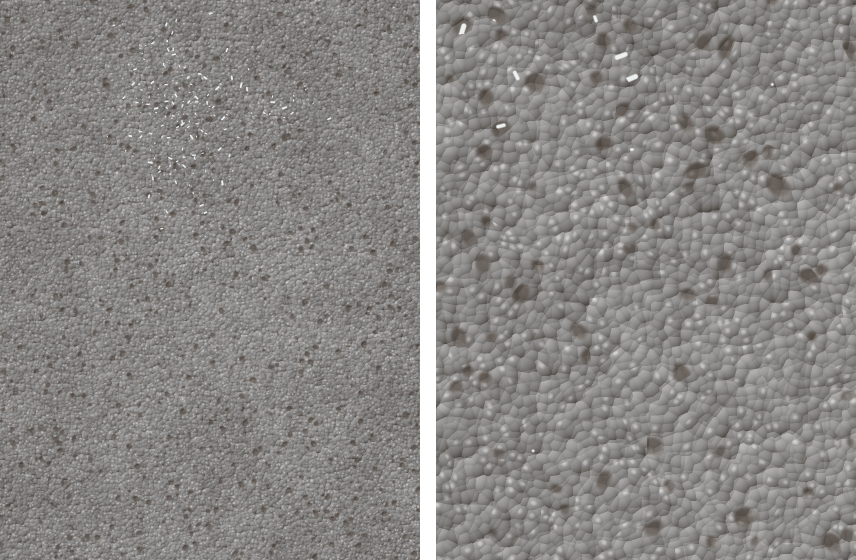
Left, the full canvas; right, a detail of the centre.
Reproduce this texture procedurally as a Shadertoy shader.

```glsl
#define BASE_TONE 0.517
#define FINE_SCALE 128.0
#define LUMP_SCALE 72.0
#define PIT_SCALE 44.0
#define GLINT_SCALE 72.0
#define RELIEF 0.125
#define PIT_SHARE 0.24
#define LIGHT vec2(-0.55, 0.83)
#define WARM_TINT vec3(0.006, 0.0, -0.007)
#define PIT_COLOR vec3(0.36, 0.325, 0.30)

vec3 hash3(vec2 p) {
    vec3 q = fract(p.xyx * vec3(0.1031, 0.1030, 0.0973));
    q += dot(q, q.yxz + 33.33);
    return fract((q.xxy + q.yzz) * q.zyx);
}

// Nearest grain: offset from its centre (xy), distance (z), random id (w)
vec4 nearestGrain(vec2 p) {
    vec2 cell = floor(p);
    vec4 best = vec4(0.0, 0.0, 9.0, 0.0);
    for (int y = -1; y <= 1; y++)
    for (int x = -1; x <= 1; x++) {
        vec2 c = cell + vec2(x, y);
        vec3 h = hash3(c + 50.0);
        vec2 offset = p - c - 0.5 - 0.85 * (h.xy - 0.5);
        float d = length(offset);
        if (d < best.z) best = vec4(offset, d, h.z);
    }
    return best;
}

// Layered, turned sines for soft undulation
float undulation(vec2 p) {
    float sum = 0.0, amplitude = 0.5;
    p *= 7.0;
    for (int i = 0; i < 5; i++) {
        p = mat2(0.8, 0.6, -0.6, 0.8) * p * 1.65 + 1.7;
        sum += amplitude * sin(p.x + 1.6 * sin(p.y * 0.8)) * sin(p.y + 1.3 * sin(p.x * 0.7));
        amplitude *= 0.8;
    }
    return sum;
}

float lobe(vec2 p, vec2 center, vec2 radius) {
    vec2 q = (p - center) / radius;
    return exp(-dot(q, q));
}

// Short bright streaks gathered in one patch
float glints(vec2 p) {
    float density = 0.6 * lobe(p, vec2(0.42, 1.05), vec2(0.10, 0.15))
                  + 0.16 * lobe(p, vec2(0.65, 1.10), vec2(0.10, 0.07));
    vec4 g = nearestGrain(p * GLINT_SCALE + 17.0);
    float angle = 40.0 * g.w, size = fract(g.w * 91.0);
    vec2 along = vec2(cos(angle), sin(angle));
    float t = clamp(dot(g.xy, along), -0.3 * size, 0.3 * size);
    float d = length(g.xy - along * t);
    float width = mix(0.07, 0.15, size * size);
    return step(g.w, density) * smoothstep(width + 0.06, width - 0.04, d);
}

vec3 surface(vec2 p) {
    // Broad light falloff and slow waves
    vec2 fromCenter = (p - vec2(0.5, 0.66)) / vec2(0.5, 0.66);
    float tone = BASE_TONE + 0.012 - 0.018 * dot(fromCenter, fromCenter);
    tone += 0.032 * undulation(p);

    // Fine beads over larger lumps
    vec2 warp = 0.003 * sin(p.yx * 61.0 + 2.0 * sin(p * 37.0));
    vec4 bead = nearestGrain((p + warp) * FINE_SCALE);
    vec4 lump = nearestGrain((p - warp) * LUMP_SCALE + 31.0);
    tone += RELIEF * (dot(bead.xy, LIGHT) + 0.85 * dot(lump.xy, LIGHT));
    tone += 0.09 * (bead.w - 0.5) - 0.12 * (bead.z * bead.z - 0.17);
    tone += 0.04 * (lump.w - 0.5);
    float sheen = smoothstep(0.4, 0.05, length(bead.xy - 0.15 * LIGHT));
    tone += 0.15 * sheen * step(0.78, fract(bead.w * 37.0));
    vec3 color = vec3(tone) + WARM_TINT * (1.0 + smoothstep(0.52, 0.4, tone));

    // Scattered brown pits, shaded on the lit side
    vec4 pit = nearestGrain((p + warp) * PIT_SCALE + 73.0);
    float radius = mix(0.16, 0.36, fract(pit.w * 53.0));
    float hole = step(pit.w, PIT_SHARE) * smoothstep(radius + 0.08, radius - 0.12, pit.z);
    vec3 inside = PIT_COLOR - 0.28 * dot(pit.xy, LIGHT) + 0.4 * (tone - BASE_TONE);
    color = mix(color, inside, 0.8 * hole);

    return mix(color, vec3(0.93, 0.94, 0.94), glints(p));
}

void mainImage(out vec4 fragColor, in vec2 fragCoord) {
    // Four samples per pixel smooth the edges
    vec3 color = vec3(0.0);
    for (int i = 0; i < 4; i++) {
        vec2 shift = vec2(i % 2, i / 2) * 0.5 - 0.25;
        color += surface((fragCoord + shift) / iResolution.x);
    }
    fragColor = vec4(color * 0.25, 1.0);
}
```
